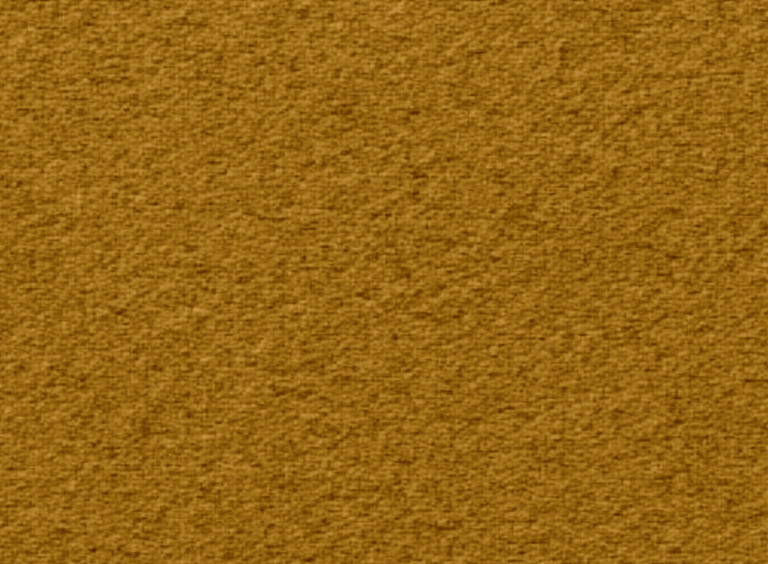
A Shadertoy shader for this texture:

```glsl
// Ochre woven cloth with a finely crumpled, side-lit surface.
// Cellular noise gives the raised grains, stretched noise the threads and
// dark creases, and layered sines a faint weave; a tone ramp colours the sum.

const vec3 DARK_OCHRE  = vec3(0.47, 0.28, 0.01);
const vec3 MID_OCHRE   = vec3(0.59, 0.40, 0.07);
const vec3 LIGHT_OCHRE = vec3(0.70, 0.51, 0.18);

// Feature counts per canvas height
const vec2 GRAIN_FREQ  = vec2(66.0, 108.0);
const vec2 LUMP_FREQ   = vec2(25.0, 46.0);
const vec2 THREAD_FREQ = vec2(80.0, 155.0);
const vec2 FIBRE_FREQ  = vec2(185.0, 185.0);
const vec2 CREASE_FREQ = vec2(54.0, 160.0);
const vec2 SLIT_FREQ   = vec2(165.0, 70.0);
const float WEAVE_FREQ = 125.0;

// Strength of each layer in the tone
const float GRAIN_AMOUNT  = 1.15;
const float LUMP_AMOUNT   = 0.75;
const float THREAD_AMOUNT = 0.42;
const float FIBRE_AMOUNT  = 0.55;
const float CREASE_AMOUNT = 0.75;
const float SLIT_AMOUNT   = 0.4;
const float WEAVE_AMOUNT  = 0.06;
const float BROAD_AMOUNT  = 0.17;
const float BASE_TONE     = 0.14;

const vec2 TO_LIGHT = vec2(-0.42, 0.9);
const float LUMP_TILT = 0.4;

vec2 hash2(vec2 p) {
    vec3 q = fract(p.xyx * vec3(0.1031, 0.1030, 0.0973));
    q += dot(q, q.yzx + 33.33);
    return fract((q.xx + q.yz) * q.zy);
}

float valueNoise(vec2 p) {
    vec2 i = floor(p);
    vec2 f = fract(p);
    f = f * f * (3.0 - 2.0 * f);
    float low  = mix(hash2(i).x, hash2(i + vec2(1, 0)).x, f.x);
    float high = mix(hash2(i + vec2(0, 1)).x, hash2(i + vec2(1, 1)).x, f.x);
    return mix(low, high, f.y);
}

float signedNoise(vec2 p) {
    return 2.0 * valueNoise(p) - 1.0;
}

// Height of rounded grains: one minus the distance to the nearest cell point
float grainHeight(vec2 p) {
    vec2 cell = floor(p);
    float nearest = 4.0;
    for (int y = -1; y <= 1; y++) {
        for (int x = -1; x <= 1; x++) {
            vec2 neighbour = cell + vec2(x, y);
            vec2 d = neighbour + hash2(neighbour + 40.0) - p;
            nearest = min(nearest, dot(d, d));
        }
    }
    return 1.0 - sqrt(nearest);
}

// Soft folds that climb gently to the right
float lumpHeight(vec2 p) {
    p.y -= LUMP_TILT * p.x;
    return valueNoise(p * LUMP_FREQ + 11.0) + 0.5 * valueNoise(p * LUMP_FREQ * 2.1 + 57.0);
}

float weave(vec2 p) {
    vec2 wobble = 1.5 * vec2(signedNoise(p * 14.0 + 5.0), signedNoise(p * 14.0 + 90.0));
    vec2 threads = sin(6.2832 * WEAVE_FREQ * p + wobble);
    return threads.x + threads.y;
}

vec3 ochreRamp(float tone) {
    vec3 halfRange = 0.5 * (LIGHT_OCHRE - DARK_OCHRE);
    vec3 bend = 0.5 * (LIGHT_OCHRE + DARK_OCHRE) - MID_OCHRE;
    return MID_OCHRE + halfRange * tone + bend * min(tone * tone, 1.5);
}

void mainImage(out vec4 fragColor, in vec2 fragCoord) {
    vec2 p = fragCoord / iResolution.y;
    vec2 centred = fragCoord / iResolution.xy - 0.5;

    // Relief: ground that rises toward the light leaves this spot shaded
    vec2 g = p * GRAIN_FREQ;
    float grain = grainHeight(g) - grainHeight(g + 0.5 * TO_LIGHT);
    float lump = lumpHeight(p) - lumpHeight(p + 0.009 * TO_LIGHT);

    // Dark gaps along and across the threads
    float crease = smoothstep(0.62, 0.95, valueNoise(p * CREASE_FREQ + 23.0));
    float slit = smoothstep(0.65, 0.95, valueNoise(p * SLIT_FREQ + 71.0));

    // Broad light, fading toward the lower right
    float broad = signedNoise(p * 4.0 + 3.0) * 0.4 + centred.y - 0.5 * centred.x;

    float tone = BASE_TONE
        + GRAIN_AMOUNT * grain
        + LUMP_AMOUNT * lump
        + THREAD_AMOUNT * signedNoise(p * THREAD_FREQ)
        + FIBRE_AMOUNT * signedNoise(p * FIBRE_FREQ + 31.0)
        + WEAVE_AMOUNT * weave(p)
        + BROAD_AMOUNT * broad
        - CREASE_AMOUNT * crease
        - SLIT_AMOUNT * slit;

    fragColor = vec4(clamp(ochreRamp(tone), 0.0, 1.0), 1.0);
}
```
